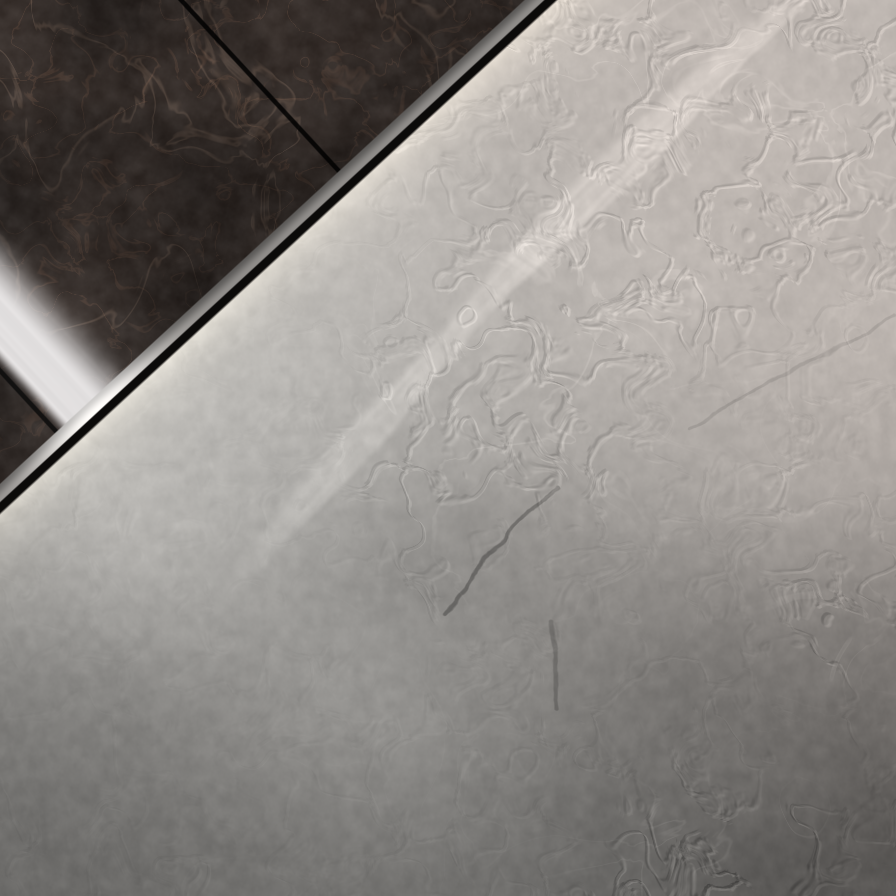
A WebGL 1 fragment shader for this texture:

```glsl
precision highp float;
uniform vec2 u_resolution;

#define EDGE_ORIGIN vec2(0.0, 0.43)
#define EDGE_DIR vec2(0.735, 0.678)
#define TRIM_WIDTH 0.022
#define BEAM_CENTER 0.155
#define GRAIN 0.075
#define RELIEF 0.085
#define VEIN_GAIN 0.075
#define STONE_LOW 0.435
#define STONE_HIGH 0.715

float hash(vec2 p) {
  return fract(sin(dot(p, vec2(127.1, 311.7))) * 43758.5453);
}

float noise(vec2 p) {
  vec2 i = floor(p), f = fract(p);
  f = f * f * (3.0 - 2.0 * f);
  return mix(mix(hash(i), hash(i + vec2(1.0, 0.0)), f.x),
             mix(hash(i + vec2(0.0, 1.0)), hash(i + 1.0), f.x), f.y);
}

float fbm(vec2 p) {
  float sum = 0.0, amp = 0.5;
  for (int i = 0; i < 5; i++) {
    sum += amp * noise(p);
    p = mat2(1.6, 1.2, -1.2, 1.6) * p + 7.3;
    amp *= 0.5;
  }
  return sum;
}

// Thin crests along the middle contour of warped noise
float crest(vec2 p, float width) {
  float n = fbm(p + 1.2 * vec2(noise(p * 1.7), noise(p * 1.7 + 31.0)));
  return 1.0 - smoothstep(0.0, width, abs(n - 0.48));
}

float segment(vec2 p, vec2 a, vec2 b) {
  vec2 ab = b - a;
  return length(p - a - ab * clamp(dot(p - a, ab) / dot(ab, ab), 0.0, 1.0));
}

float lobe(vec2 p, vec2 center, vec2 size) {
  vec2 q = (p - center) / size;
  return exp(-dot(q, q));
}

float stroke(float dist, float width) {
  return 1.0 - smoothstep(width * 0.3, width, dist);
}

vec3 paleStone(vec2 uv, float depth) {
  // Broad lighting
  float light = mix(STONE_LOW, STONE_HIGH, smoothstep(0.0, 0.66, uv.y));
  light += 0.08 * lobe(uv, vec2(0.42, 0.17), vec2(0.17, 0.15));
  light += 0.07 * lobe(uv, vec2(0.16, 0.38), vec2(0.16, 0.14));
  light -= 0.05 * lobe(uv, vec2(0.52, 0.38), vec2(0.13, 0.11));
  light -= 0.05 * lobe(uv, vec2(0.85, 0.27), vec2(0.25, 0.13));
  light -= 0.10 * lobe(uv, vec2(1.05, -0.02), vec2(0.32, 0.22));
  light += 0.05 * (fbm(uv * 7.0) - 0.48);

  // Fine grain and embossed wrinkles
  light += GRAIN * (fbm(uv * vec2(85.0, 75.0)) - 0.48);
  float rough = 0.25 + 0.75 * smoothstep(0.4, 0.62, fbm(uv * 4.0 + 3.0));
  rough *= mix(0.4, 1.0, smoothstep(0.2, 0.6, uv.x));
  vec2 q = uv * 19.0;
  light += RELIEF * rough * (crest(q, 0.06) - crest(q + vec2(0.06, -0.05), 0.06));
  light += 0.035 * rough * crest(uv * 8.0 + 11.0, 0.02);

  // Long pale vein
  float along = clamp((uv.y - 0.34) / 0.66, 0.0, 1.0);
  float center = 0.26 + 0.947 * (uv.y - 0.34) - 0.024 * sin(3.1416 * along);
  center += 0.014 * (fbm(uv * 13.0) - 0.48);
  float halfWidth = 0.010 + 0.013 * lobe(vec2(along, 0.0), vec2(0.72, 0.0), vec2(0.2))
                  + 0.009 * lobe(vec2(along, 0.0), vec2(0.25, 0.0), vec2(0.12));
  float across = (uv.x - center) * 0.726;
  float vein = smoothstep(-halfWidth - 0.008, -halfWidth + 0.008, across)
             * (1.0 - smoothstep(halfWidth - 0.004, halfWidth + 0.004, across));
  vein *= smoothstep(0.32, 0.46, uv.y);
  light += VEIN_GAIN * vein * (0.7 + 0.6 * noise(vec2(across * 190.0, uv.y * 14.0)));

  // Dark cracks
  vec2 w = uv + 0.018 * (vec2(fbm(uv * 22.0), fbm(uv * 22.0 + 9.0)) - 0.48);
  float crack = min(segment(w, vec2(0.62, 0.453), vec2(0.57, 0.405)),
                    segment(w, vec2(0.57, 0.405), vec2(0.50, 0.317)));
  light -= 0.15 * stroke(crack, 0.0035);
  light -= 0.07 * stroke(segment(w, vec2(0.77, 0.525), vec2(1.0, 0.645)), 0.003);
  light -= 0.09 * stroke(segment(w, vec2(0.615, 0.31), vec2(0.622, 0.21)), 0.004);

  // Warm tint to the upper right, lit rim beside the trim
  vec3 tint = mix(vec3(1.005, 0.995, 0.975), vec3(1.03, 0.99, 0.96),
                  smoothstep(0.5, 1.4, uv.x + uv.y * 0.6));
  float rim = exp(-depth / 0.028);
  return light * tint + rim * vec3(0.19, 0.18, 0.155);
}

vec3 darkTile(vec2 uv, float along, float aa) {
  float cloud = fbm(uv * 9.0 + 2.0);
  vec3 col = vec3(0.175, 0.150, 0.138) * (0.55 + 0.95 * cloud);
  col += 0.10 * (fbm(uv * 65.0) - 0.48);
  col += vec3(0.14, 0.115, 0.095) * crest(uv * vec2(9.0, 6.0), 0.018) * cloud;
  col += vec3(0.10, 0.065, 0.045) * crest(uv * 20.0 + 5.0, 0.03) * cloud;
  float seam = min(abs(along - 0.535), abs(along - 0.106));
  col *= 1.0 - 0.85 * (1.0 - smoothstep(0.0015, 0.0025 + aa, seam));

  // Light strip with a soft upper side and a crisp lower side
  float beam = smoothstep(0.108, 0.124, along) * (1.0 - smoothstep(0.160, 0.218, along));
  float streak = noise(vec2(along * 260.0, uv.x * 5.0));
  vec3 glow = vec3(0.91, 0.90, 0.90) - 0.05 * streak;
  col += 0.12 * exp(-abs(along - BEAM_CENTER) / 0.05);
  return mix(col, glow, beam);
}

void main() {
  vec2 uv = gl_FragCoord.xy / u_resolution;
  float aa = 1.0 / min(u_resolution.x, u_resolution.y);
  vec2 rel = uv - EDGE_ORIGIN;
  float along = dot(rel, EDGE_DIR);
  float depth = dot(rel, vec2(EDGE_DIR.y, -EDGE_DIR.x));

  // Metal trim, then its black shadow gap, then the stone
  float shine = exp(-pow((along - BEAM_CENTER) / 0.09, 2.0));
  float metalTone = mix(0.36, 0.56, smoothstep(-TRIM_WIDTH, -0.009, depth));
  vec3 metal = vec3(metalTone) * vec3(1.0, 0.98, 0.96) + 0.45 * shine;
  vec3 col = darkTile(uv, along, aa);
  col = mix(col, metal, smoothstep(-aa, aa, depth + TRIM_WIDTH));
  col = mix(col, vec3(0.045, 0.038, 0.035), smoothstep(-aa, aa, depth + 0.007));
  col = mix(col, paleStone(uv, max(depth, 0.0)), smoothstep(-aa, 2.0 * aa, depth - 0.002));
  gl_FragColor = vec4(clamp(col, 0.0, 1.0), 1.0);
}
```
